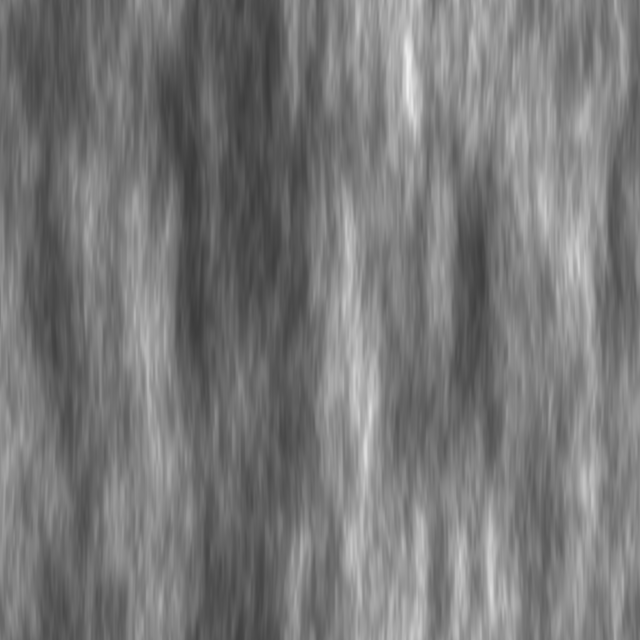
This texture is drawn by a WebGL 1 fragment shader. Its source:

```glsl
precision highp float;
// Soft grey vertical streaks, like brushed fibre, tiling on both axes.
// Layers of wrapping value noise, stretched upward, are summed and then
// passed through an exponential so highlights reach further than shadows.
uniform vec2 u_resolution;

const float TAU = 6.2831853;

float hash(vec2 cell, float seed) {
  vec3 q = fract(vec3(cell, seed) * vec3(0.1031, 0.1137, 0.0973) + 0.137);
  q += dot(q, q.yzx + 33.33);
  return fract((q.x + q.y) * q.z);
}

float fade(float t) {
  return t * t * t * (t * (t * 6.0 - 15.0) + 10.0);
}

// One column of smooth values along y, with its own random phase
float columnNoise(float column, float y, float rows, float seed) {
  y += rows * hash(vec2(column, 91.0), seed);
  float row = floor(y);
  float low = hash(vec2(column, mod(row, rows)), seed);
  float high = hash(vec2(column, mod(row + 1.0, rows)), seed);
  return mix(low, high, fade(y - row));
}

// Blend of neighbouring columns; repeats after count.x by count.y cells
float streakNoise(vec2 uv, vec2 count, float seed) {
  float x = uv.x * count.x + seed * 0.37;
  float column = floor(x);
  float y = uv.y * count.y;
  float left = columnNoise(mod(column, count.x), y, count.y, seed);
  float right = columnNoise(mod(column + 1.0, count.x), y, count.y, seed);
  return mix(left, right, fade(x - column)) - 0.5;
}

void main() {
  vec2 uv = gl_FragCoord.xy / u_resolution;

  // Slight sideways drift keeps the streaks from being ruler straight
  uv.x += 0.002 * sin(TAU * (2.0 * uv.y + uv.x))
        + 0.001 * sin(TAU * (3.0 * uv.y - 4.0 * uv.x));

  // Broad bands first, then ever finer and relatively longer fibres
  float streaks = 0.0;
  float weight = 1.0;
  vec2 count = vec2(9.0, 2.0);
  for (int i = 0; i < 6; i++) {
    streaks += weight * streakNoise(uv, floor(count), float(i) * 7.0 + 3.0);
    weight *= 0.75;
    count *= vec2(2.0, 1.75);
  }

  float grey = 0.475 * exp(0.66 * streaks);
  gl_FragColor = vec4(vec3(grey), 1.0);
}
```
